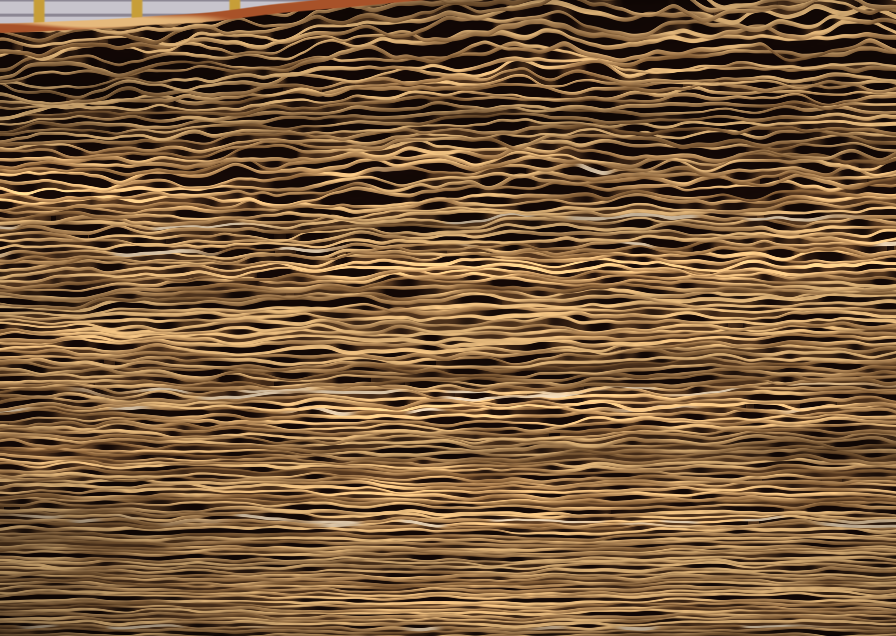
This texture is drawn by a WebGL 1 fragment shader. Its source:

```glsl
precision highp float;
// A tall stack of thin wavy wood sheets seen edge-on, loose at the top and pressed at the bottom.
uniform vec2 u_resolution;

#define SHEETS_LOW 170.0    // sheets per canvas height at the bottom
#define SHEETS_THIN 41.0    // how much the spacing opens towards the top
#define WAVE_FREQ 23.0      // waves of a single sheet
#define SHARED_FREQ 16.0    // waves shared by neighbouring sheets
#define LOOSE_LOW 0.55      // waviness at the bottom
#define LOOSE_HIGH 1.30     // waviness at the top
#define HALF_LOW 0.36       // half thickness of a sheet at the bottom
#define HALF_HIGH 0.27      // half thickness of a sheet at the top
#define TOP_LEFT 0.950      // height of the stack at the left side
#define COVER 0.015         // thickness of the orange top sheet

const vec3 BLACK = vec3(0.07, 0.03, 0.02);
const vec3 UMBER = vec3(0.31, 0.20, 0.11);
const vec3 BROWN = vec3(0.50, 0.355, 0.205);
const vec3 TAN = vec3(0.66, 0.50, 0.32);
const vec3 CREAM = vec3(0.90, 0.725, 0.485);
const vec3 PALE = vec3(0.82, 0.74, 0.63);
const vec3 ORANGE = vec3(0.66, 0.32, 0.16);

float hash(vec2 p) {
  return fract(sin(dot(p, vec2(127.1, 311.7))) * 43758.5453);
}

float noise(vec2 p) {
  vec2 i = floor(p);
  vec2 f = fract(p);
  f = f * f * (3.0 - 2.0 * f);
  float low = mix(hash(i), hash(i + vec2(1.0, 0.0)), f.x);
  float high = mix(hash(i + vec2(0.0, 1.0)), hash(i + vec2(1.0, 1.0)), f.x);
  return mix(low, high, f.y);
}

// Height of one sheet, counted in sheet spacings
float sheetHeight(float id, float x) {
  float rise = clamp(id / (SHEETS_LOW - SHEETS_THIN), 0.0, 1.0);
  float loose = mix(LOOSE_LOW, LOOSE_HIGH, rise) * (0.65 + 0.6 * noise(vec2(id * 0.17, 5.5)));
  float shared = noise(vec2(x * SHARED_FREQ, id * 0.27)) - 0.5;
  float own = noise(vec2(x * WAVE_FREQ + 40.0 * hash(vec2(id, 3.0)), id)) - 0.5;
  float fine = noise(vec2(x * WAVE_FREQ * 2.1, id + 200.0)) - 0.5;
  float jitter = hash(vec2(id, 9.0)) - 0.5;
  return id + loose * (1.8 * shared + 1.2 * own + 0.35 * fine) + 0.6 * jitter;
}

// Tone of a sheet edge; side runs from -1 below to 1 above
vec3 sheetColor(float id, float x, float side) {
  float tone = 0.45 * hash(vec2(id, 17.0)) + 0.7 * noise(vec2(x * 13.0, id + 400.0));
  tone += 0.3 * (noise(vec2(id * 0.2, x * 1.5)) - 0.5) + 0.2 * side;
  vec3 color = mix(UMBER, BROWN, smoothstep(-0.15, 0.2, tone));
  color = mix(color, TAN, smoothstep(0.18, 0.52, tone));
  color = mix(color, CREAM, smoothstep(0.48, 0.85, tone));
  float bleached = step(0.92, hash(vec2(id, 31.0))) * noise(vec2(x * 15.0, id + 70.0));
  return mix(color, PALE, smoothstep(0.45, 0.8, bleached));
}

// Bright hall behind the stack: beams and yellow posts
vec3 hallColor(vec2 p) {
  float beam = smoothstep(0.35, 0.45, abs(fract(p.y * 42.0) - 0.5));
  float post = smoothstep(0.43, 0.46, abs(fract(p.x * 6.5 + 0.6) - 0.5));
  vec3 wall = mix(vec3(0.78, 0.77, 0.80), vec3(0.55, 0.53, 0.58), beam);
  return mix(wall, vec3(0.78, 0.62, 0.22), post);
}

void main() {
  vec2 p = gl_FragCoord.xy / u_resolution.y;
  float across = gl_FragCoord.x / u_resolution.x;
  float pixel = 1.0 / u_resolution.y;

  // Lift the upper sheets from left to right
  float top = mix(TOP_LEFT, 1.005, smoothstep(0.0, 0.62, across));
  top += 0.006 * (noise(vec2(p.x * 9.0, 1.0)) - 0.5);
  float y = p.y + (1.0 - top) * p.y * p.y * p.y;
  float level = y * (SHEETS_LOW - SHEETS_THIN * y);
  level += 2.0 * (noise(vec2(p.x * 2.5, y * 9.0)) - 0.5);
  float blur = 0.55 * pixel * (SHEETS_LOW - 2.0 * SHEETS_THIN * y);
  float thick = mix(HALF_LOW, HALF_HIGH, smoothstep(0.1, 0.95, y));

  // Lay the sheets over each other and find the gap around the pixel
  vec4 sheets = vec4(0.0);
  float above = 3.0;
  float below = 3.0;
  float belowId = 0.0;
  for (int k = -4; k <= 4; k++) {
    float id = floor(level) + float(k);
    float d = level - sheetHeight(id, p.x);
    float width = thick * (0.65 + 0.7 * noise(vec2(p.x * 10.0, id + 900.0)));
    float cover = 1.0 - smoothstep(width - blur, width + blur, abs(d));
    vec3 color = sheetColor(id, p.x, clamp(d / width, -1.0, 1.0));
    sheets = mix(sheets, vec4(color, 1.0), cover);
    if (d > 0.0 && d < below) {
      below = d;
      belowId = id;
    }
    if (d <= 0.0) above = min(above, -d);
  }

  // Wide gaps fall into shadow, narrow ones show the brown face of a sheet
  float gap = above + below + 0.5 * smoothstep(0.5, 0.95, y);
  gap += 0.8 * (noise(vec2(p.x * 7.0, belowId + 600.0)) - 0.5);
  vec3 shade = mix(BROWN, UMBER, smoothstep(0.4, 1.1, gap));
  shade = mix(shade, BLACK, smoothstep(1.1, 1.8, gap));
  vec3 color = sheets.rgb + shade * (1.0 - sheets.a);

  // Uneven light in long bands, fibre grain and darker lower corners
  float band = noise(vec2(p.x * 1.2, y * 17.0));
  color *= 0.77 + 0.34 * band + 0.14 * noise(vec2(p.x * 3.0, y * 45.0));
  color *= 0.95 + 0.10 * noise(vec2(p.x * 90.0, y * 240.0));
  color *= 1.0 - 0.10 * smoothstep(0.75, 0.95, y);
  float corner = abs(across - 0.5) * 2.0;
  color *= 1.0 - 0.20 * corner * corner * (1.0 - smoothstep(0.0, 0.5, p.y));

  // Orange top sheet and the hall above it
  float coverTop = top + COVER * (0.6 + 0.6 * noise(vec2(p.x * 5.0, 8.0)));
  vec3 coverColor = mix(ORANGE, CREAM, smoothstep(0.4, 0.8, noise(vec2(p.x * 7.0, p.y * 60.0))));
  color = mix(color, coverColor, smoothstep(top - pixel, top + pixel, p.y));
  color = mix(color, hallColor(p), smoothstep(coverTop - pixel, coverTop + pixel, p.y));
  gl_FragColor = vec4(color, 1.0);
}
```
